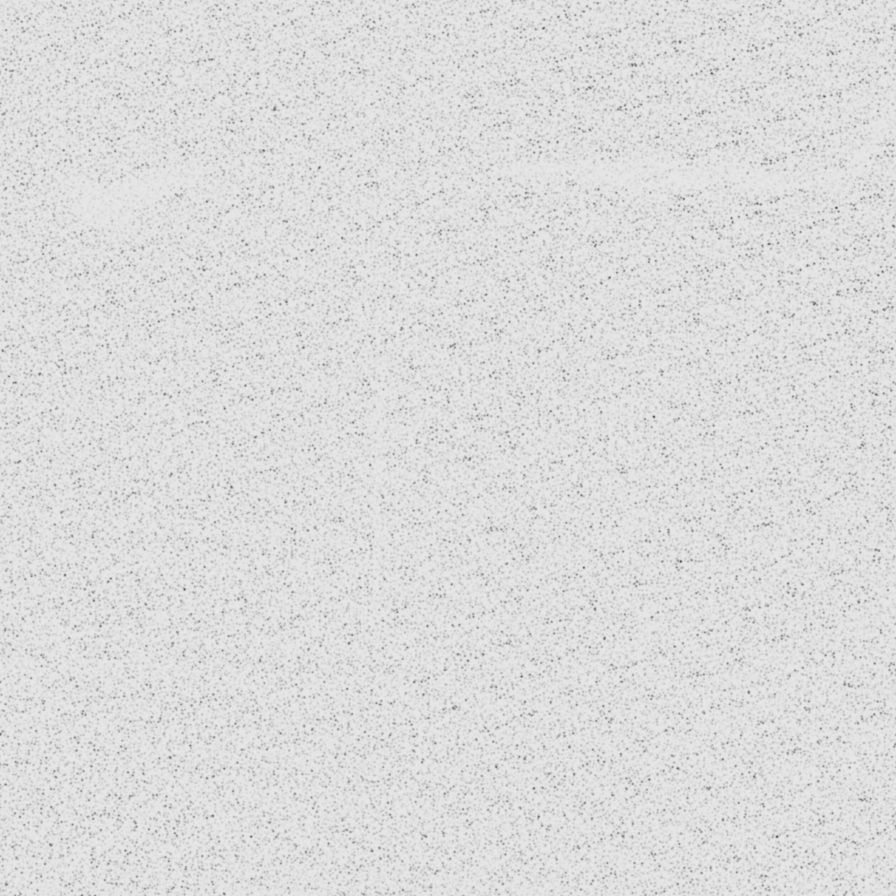
This texture is drawn by a WebGL 2 fragment shader. Its source:

```glsl
#version 300 es
precision highp float;
// Pale grey stone surface with fine dark speckles and a few faint, lighter creases.

uniform vec2 u_resolution;
out vec4 fragColor;

const vec3 BASE_COLOR = vec3(0.903);
const float GRAIN_CELLS = 316.0;      // grain cells across the canvas
const float GRAIN_RADIUS = 0.309;     // Gaussian width, in cells
const float GRAIN_DEPTH = 0.07;       // mean darkness at a grain's centre
const float RAREST_GRAIN = 0.006;     // limits the darkest grains
const float DENSITY_SCALE = 9.0;      // soft patches of more or less grain
const float DENSITY_VARIATION = 0.12;
const vec2 CREASE_SCALE = vec2(5.0, 2.6);
const float CREASE_WIDTH = 0.028;
const float CREASE_FADE = 0.55;       // share of grain lost inside a crease
const float MOTTLE_SCALE = 150.0;
const float MOTTLE_AMOUNT = 0.006;

float hash(vec2 p) {
    return fract(sin(dot(p, vec2(127.1, 311.7))) * 43758.5453);
}

// Three independent values for one cell.
vec3 hash3(vec2 p) {
    vec3 phase = vec3(dot(p, vec2(127.1, 311.7)),
                      dot(p, vec2(269.5, 183.3)),
                      dot(p, vec2(419.2, 371.9)));
    return fract(sin(phase) * 43758.5453);
}

float valueNoise(vec2 p) {
    vec2 cell = floor(p);
    vec2 f = fract(p);
    f = f * f * (3.0 - 2.0 * f);
    float bottom = mix(hash(cell), hash(cell + vec2(1.0, 0.0)), f.x);
    float top = mix(hash(cell + vec2(0.0, 1.0)), hash(cell + vec2(1.0)), f.x);
    return mix(bottom, top, f.y);
}

// Summed darkness of the jittered soft grains around a point.
float grainDarkness(vec2 uv) {
    vec2 p = uv * GRAIN_CELLS;
    vec2 home = floor(p);
    float darkness = 0.0;
    for (int y = -1; y <= 1; y++) {
        for (int x = -1; x <= 1; x++) {
            vec2 cell = home + vec2(x, y);
            vec3 random = hash3(cell + 17.3);
            vec2 offset = (p - cell - random.xy) / GRAIN_RADIUS;
            // An exponential spread gives many faint grains and few dark ones.
            float depth = -GRAIN_DEPTH * log(max(random.z, RAREST_GRAIN));
            darkness += depth * exp(-0.5 * dot(offset, offset));
        }
    }
    return darkness;
}

// Short stretches of a noise contour, faded in and out along their length.
float crease(vec2 uv) {
    float contour = abs(valueNoise(uv * CREASE_SCALE + 7.4) - 0.5);
    float line = 1.0 - smoothstep(0.3 * CREASE_WIDTH, CREASE_WIDTH, contour);
    float stretch = smoothstep(0.55, 0.75, valueNoise(uv * 6.0 + 31.2));
    return line * stretch;
}

void main() {
    vec2 uv = gl_FragCoord.xy / min(u_resolution.x, u_resolution.y);

    // Grain, thinned by patches and creases
    float density = 1.0 + DENSITY_VARIATION * (valueNoise(uv * DENSITY_SCALE) - 0.5);
    float darkness = grainDarkness(uv) * density * (1.0 - CREASE_FADE * crease(uv));

    // Slight unevenness of the ground
    float mottle = MOTTLE_AMOUNT * (valueNoise(uv * MOTTLE_SCALE + 3.7) - 0.5);

    fragColor = vec4(clamp(BASE_COLOR + mottle - darkness, 0.0, 1.0), 1.0);
}
```
